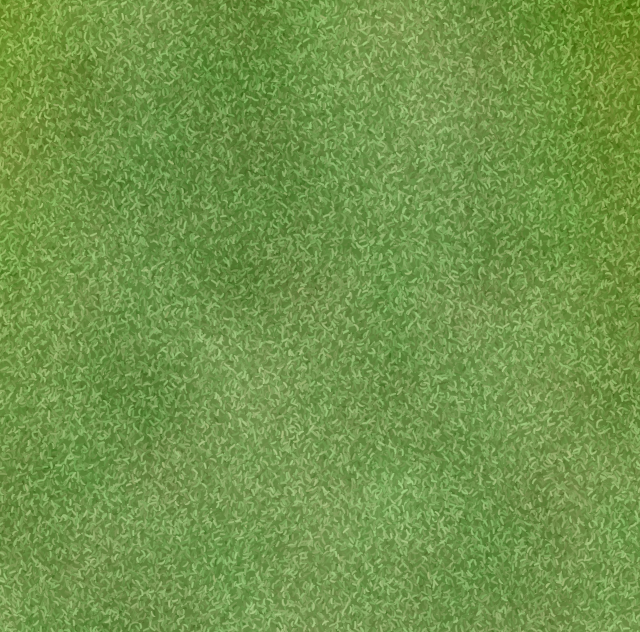
This texture is drawn by a Shadertoy shader. Its source:

```glsl
// A mown lawn seen from above: layers of short, soft, slightly bent blades
// are scattered on jittered grids, with lower layers darker. Broad noise
// varies the light, the tilt of the blades and the warmth of the green.

#define CELLS 100.0         // grid cells per canvas height
#define LAYERS 4
#define HALF_LENGTH 0.70    // blade sizes, in cells
#define HALF_WIDTH 0.16
#define SOFTNESS 0.14
#define TILT_SPREAD 2.5     // radians around the vertical
#define TONE_SPREAD 0.76
#define PATCH_CONTRAST 0.50
#define SHADE vec3(0.30, 0.44, 0.16)
#define LIGHT vec3(0.61, 0.75, 0.475)
#define STRAW vec3(0.70, 0.76, 0.50)

// Four random values from a lattice point, without sine
vec4 hash42(vec2 p) {
    vec4 q = fract(p.xyxy * vec4(0.1031, 0.1030, 0.0973, 0.1099));
    q += dot(q, q.wzxy + 33.33);
    return fract((q.xxyz + q.yzzw) * q.zywx);
}

float valueNoise(vec2 p) {
    vec2 cell = floor(p), f = fract(p);
    f = f * f * (3.0 - 2.0 * f);
    float bottom = mix(hash42(cell).x, hash42(cell + vec2(1, 0)).x, f.x);
    float top = mix(hash42(cell + vec2(0, 1)).x, hash42(cell + vec2(1, 1)).x, f.x);
    return mix(bottom, top, f.y);
}

float fbm(vec2 p) {
    float sum = 0.0, weight = 0.5;
    for (int i = 0; i < 4; i++) {
        sum += weight * valueNoise(p);
        p = mat2(1.6, 1.2, -1.2, 1.6) * p + 17.0;
        weight *= 0.5;
    }
    return sum / 0.9375;
}

// Coverage of one tapered, bent blade centred on the origin
float bladeMask(vec2 p, float angle, float bend, float size, float soft) {
    float c = cos(angle), s = sin(angle);
    p = vec2(c * p.x + s * p.y, c * p.y - s * p.x);
    float along = p.y / (HALF_LENGTH * size);
    p.x += bend * (along * along - 0.4);
    float width = HALF_WIDTH * (1.0 - 0.35 * along * along);
    float side = 1.0 - smoothstep(width - soft, width + soft, abs(p.x));
    return side * (1.0 - smoothstep(0.75, 1.0, abs(along)));
}

// Warm, saturated green toward the upper corners and the left edge
float warmth(vec2 uv) {
    float sides = smoothstep(0.22, 0.55, abs(uv.x - 0.48));
    float upper = smoothstep(0.15, 1.0, uv.y);
    return sides * (0.15 + 0.85 * upper) + 0.35 * smoothstep(0.7, 1.1, uv.y);
}

void mainImage(out vec4 fragColor, in vec2 fragCoord) {
    vec2 uv = fragCoord / iResolution.xy;
    vec2 p = fragCoord / iResolution.y;
    vec2 grid = p * CELLS;
    float soft = max(SOFTNESS, 0.6 * CELLS / iResolution.y);

    // Broad variation across the lawn
    float patches = fbm(p * 5.0 + 3.0) - 0.5;
    float flow = fbm(p * 7.0 + 41.0) - 0.5;
    float dryness = fbm(p * 8.0 + 83.0) - 0.5;

    // Blades, painted from the dark thatch upward
    float tone = 0.24;
    float tint = 0.0;
    float straw = 0.0;
    for (int layer = 0; layer < LAYERS; layer++) {
        float height = float(layer) / float(LAYERS - 1);
        vec2 q = grid + float(layer) * vec2(0.37, 0.61);
        vec2 home = floor(q);
        for (int y = -1; y <= 1; y++)
        for (int x = -1; x <= 1; x++) {
            vec2 cell = home + vec2(x, y);
            vec4 place = hash42(cell + float(layer) * 131.0 + 7.0);
            vec4 look = hash42(cell + float(layer) * 173.0 + 311.0);
            float angle = (place.z - 0.5) * TILT_SPREAD + flow * 1.6 - 0.1;
            float mask = bladeMask(q - cell - place.xy, angle,
                (place.w - 0.5) * 0.5, 0.7 + 0.3 * look.y, soft);
            float bladeTone = mix(0.34, 0.69, height) + (look.x - 0.5) * TONE_SPREAD;
            tone = mix(tone, bladeTone, mask);
            tint = mix(tint, look.z - 0.5, mask);
            straw = mix(straw, step(0.996, look.w), mask);
        }
    }

    // Light and colour
    tone += patches * PATCH_CONTRAST;
    float warm = warmth(uv);
    vec3 color = mix(SHADE, LIGHT, tone - 0.06 * warm);
    color += vec3(0.06, -0.01, 0.03) * (tint + 1.4 * dryness);
    color += vec3(0.005, 0.0, -0.10) * warm;
    color = mix(color, STRAW, 0.55 * straw);
    fragColor = vec4(clamp(color, 0.0, 1.0), 1.0);
}
```
